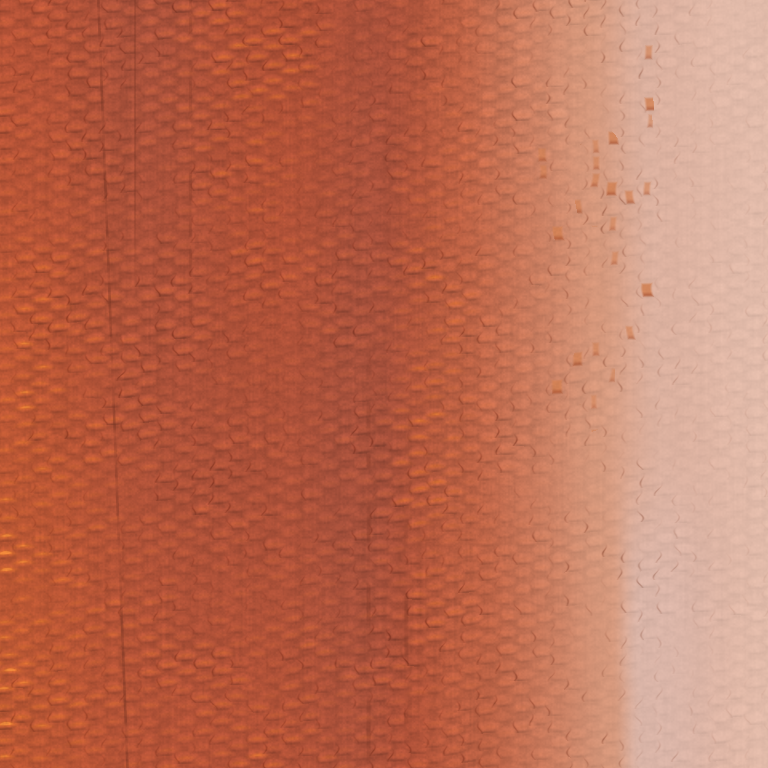
Give the GLSL for this texture, as a WebGL 2 fragment shader.

```glsl
#version 300 es
precision highp float;
// Woven canvas under brushed paint, running from burnt sienna to pale blush.

#define COLUMNS 43.0        // weave columns across the canvas
#define ROWS 45.0           // bumps along each column
#define RELIEF 0.14         // light and dark of the weave
#define ORANGE_WEAR 0.80    // orange showing on worn thread tops
#define STREAKS 0.045       // strength of vertical brush marks
#define FLECK_DENSITY 0.50  // bare spots in the pale paint
#define GRAIN 0.075         // fine paint grain

uniform vec2 u_resolution;
out vec4 fragColor;

const vec3 SIENNA     = vec3(0.660, 0.318, 0.235);
const vec3 BRICK      = vec3(0.706, 0.322, 0.217);
const vec3 TERRACOTTA = vec3(0.745, 0.390, 0.275);
const vec3 CLAY       = vec3(0.785, 0.475, 0.360);
const vec3 PEACH      = vec3(0.840, 0.600, 0.490);
const vec3 BLUSH      = vec3(0.865, 0.695, 0.625);
const vec3 PALE       = vec3(0.888, 0.735, 0.668);
const vec3 LILAC      = vec3(0.858, 0.710, 0.658);
const vec3 ORANGE     = vec3(0.850, 0.430, 0.170);
const vec3 UMBER      = vec3(0.420, 0.180, 0.120);

float hash(vec2 p) {
    vec3 q = fract(vec3(p.xyx) * 0.1031);
    q += dot(q, q.yzx + 33.33);
    return fract((q.x + q.y) * q.z);
}

float noise(vec2 p) {
    vec2 i = floor(p), f = fract(p);
    f = f * f * (3.0 - 2.0 * f);
    return mix(mix(hash(i), hash(i + vec2(1, 0)), f.x),
               mix(hash(i + vec2(0, 1)), hash(i + vec2(1, 1)), f.x), f.y);
}

// Soft spot of the given centre and radii
float spot(vec2 p, vec2 centre, vec2 radii) {
    vec2 d = (p - centre) / radii;
    return exp(-dot(d, d));
}

// Thin vertical line with a smooth edge
float scratch(float x, float centre, float width) {
    return 1.0 - smoothstep(0.3 * width, width, abs(x - centre));
}

// Broad colour bands; t runs downward from the top edge
vec3 paint(float x, float t) {
    vec2 p = vec2(x, t);
    float brown = 0.85 * spot(p, vec2(0.19, 0.05), vec2(0.10, 0.50))
                + 0.95 * spot(p, vec2(0.49 - 0.02 * t, 0.4), vec2(0.075, 0.9))
                + 0.45 * spot(p, vec2(0.34, 0.62), vec2(0.18, 0.25));
    vec3 c = mix(BRICK, SIENNA, min(brown, 1.0));
    c = mix(c, vec3(0.75, 0.35, 0.20), 0.75 * spot(p, vec2(0.0, 0.8), vec2(0.13, 0.5)));

    float s = x + 0.012 * (1.0 - smoothstep(0.0, 0.3, t)) - 0.022 * smoothstep(0.35, 1.0, t);
    s += 0.02 * (noise(vec2(x * 9.0, t * 5.0)) - 0.5);
    c = mix(c, TERRACOTTA, smoothstep(0.50, 0.63, s));
    c = mix(c, CLAY, smoothstep(0.60, 0.70, s));
    c = mix(c, PEACH, smoothstep(0.67, 0.79, s));
    c = mix(c, BLUSH, smoothstep(0.77, 0.86, s));
    c = mix(c, PALE, smoothstep(0.86, 1.0, s));

    // Crisp edge of the last pale stroke, low on the right
    float stroke = smoothstep(0.800, 0.838, x + 0.006 * noise(vec2(3.0, t * 22.0)));
    return mix(c, LILAC, stroke * smoothstep(0.55, 0.8, t) * (1.0 - smoothstep(0.86, 0.98, x)));
}

// Staggered weave: x height, y worn crest, z lower shadow, w side crevice
vec4 weave(vec2 q) {
    vec4 w = vec4(0.0);
    float column = floor(q.x);
    for (int k = -1; k <= 1; k++) {
        float c = column + float(k);
        float y = q.y + 0.5 * mod(c, 2.0) + 0.2 * (hash(vec2(c, 3.0)) - 0.5);
        vec2 id = vec2(c, floor(y));
        float a = hash(id), b = hash(id + 29.0);
        vec2 d = vec2(q.x - c - 0.5, fract(y) - 0.5) - 0.18 * (vec2(a, b) - 0.5);
        d.y += 0.06 * d.x;
        float r = length(d / vec2(0.60 + 0.25 * b, 0.36));
        w.x = max(w.x, (0.55 + 0.45 * a) * (1.0 - smoothstep(0.45, 1.10, r)));
        w.y = max(w.y, (0.1 + 1.2 * a) * spot(d, vec2(0.0, 0.06 + 0.25 * d.x * d.x), vec2(0.48, 0.13)));
        w.z = max(w.z, (0.3 + 0.7 * b) * spot(d, vec2(-0.08, 0.36), vec2(0.42, 0.08)));
        float bend = -0.50 + 0.12 * sin(6.0 * d.y + 6.0 * a);
        w.w = max(w.w, smoothstep(0.25, 0.8, b) * spot(d, vec2(bend, 0.12), vec2(0.06, 0.30)));
    }
    return w;
}

void main() {
    vec2 uv = gl_FragCoord.xy / u_resolution;
    float x = uv.x, t = 1.0 - uv.y;
    vec2 p = vec2(x, t);
    float bare = 1.0 - smoothstep(0.55, 0.85, x);
    vec3 color = paint(x, t);

    // Raised threads lit from above, with uneven paint cover
    vec2 q = vec2(x, t + 0.008 * x) * vec2(COLUMNS, ROWS);
    q += vec2(0.35, 0.3) * vec2(noise(p * vec2(7, 40)), noise(p * vec2(14, 9) + 7.0));
    vec4 threads = weave(q);
    float cover = 0.45 + 1.1 * noise(p * vec2(18, 14) + 31.0);
    float relief = RELIEF * cover * mix(0.28, 1.0, bare);
    color *= 1.0 + relief * (0.75 * threads.x - 0.28 - 0.8 * threads.z);
    float seam = 0.24 * mix(0.25, 1.0, 1.0 - smoothstep(0.8, 0.95, x));
    color = mix(color, color * vec3(0.72, 0.58, 0.52), seam * 2.0 * threads.w * cover);

    // Orange ground worn through on the raised threads
    float wear = 1.0 * spot(p, vec2(0.01, 0.75), vec2(0.13, 0.42))
               + 0.50 * spot(p, vec2(0.34, 0.15), vec2(0.09, 0.28))
               + 0.60 * spot(p, vec2(0.56, 0.52), vec2(0.045, 0.30))
               + 0.45 * spot(p, vec2(0.33, 0.95), vec2(0.14, 0.20)) + 0.12 * bare;
    float worn = wear * threads.y * cover;
    color = mix(color, ORANGE, min(ORANGE_WEAR * worn, 0.85));
    color += vec3(0.09, 0.11, 0.05) * smoothstep(0.65, 1.3, worn);

    // Brush marks and long dark scratches
    float marks = noise(vec2(x * 150.0, t * 4.0)) + 0.9 * noise(vec2(x * 400.0, t * 14.0)) - 0.95;
    color *= 1.0 + STREAKS * marks * mix(0.35, 1.0, bare);
    float broken = smoothstep(0.3, 0.7, noise(vec2(x * 5.0, t * 60.0)));
    float lines = 0.38 * scratch(x, 0.128 + 0.038 * t, 0.0026) * (0.3 + 0.7 * broken)
                + 0.25 * scratch(x, 0.176, 0.002) * (1.0 - smoothstep(0.25, 0.4, t))
                + 0.22 * scratch(x, 0.248, 0.003) * broken * (1.0 - smoothstep(0.3, 0.5, t))
                + 0.30 * scratch(x, 0.480, 0.004) * broken * smoothstep(0.4, 0.6, t)
                + 0.28 * scratch(x, 0.529, 0.004) * broken * smoothstep(0.6, 0.8, t);
    color = mix(color, UMBER, lines);

    // Small bare flecks clustered in the peach zone
    q.y += 0.5 * mod(floor(q.x), 2.0);
    vec2 cell = floor(q), f = fract(q) - 0.5;
    float pick = hash(cell + 11.0);
    float zone = spot(p, vec2(0.775, 0.25), vec2(0.050, 0.10)) + spot(p, vec2(0.765, 0.49), vec2(0.030, 0.05))
               + 0.6 * spot(p, vec2(0.843, 0.28), vec2(0.018, 0.30)) + 0.3 * spot(p, vec2(0.818, 0.79), vec2(0.02, 0.10));
    float chosen = step(hash(cell + 47.0), FLECK_DENSITY * zone - 0.03);
    vec2 edge = abs(f) - vec2(0.14 + 0.16 * pick, 0.38);
    float fleck = 1.0 - smoothstep(-0.12, 0.08, max(edge.x, edge.y));
    vec3 ground = mix(vec3(0.82, 0.50, 0.32), vec3(0.68, 0.34, 0.20), smoothstep(0.05, 0.35, f.y));
    color = mix(color, ground, (0.5 + 0.4 * pick) * chosen * fleck);

    // Fine grain
    float grain = noise(p * vec2(230.0, 300.0)) + 0.8 * noise(p * 480.0 + 9.0) - 0.9;
    color *= 1.0 + GRAIN * grain * mix(0.3, 1.0, bare);
    fragColor = vec4(clamp(color, 0.0, 1.0), 1.0);
}
```
